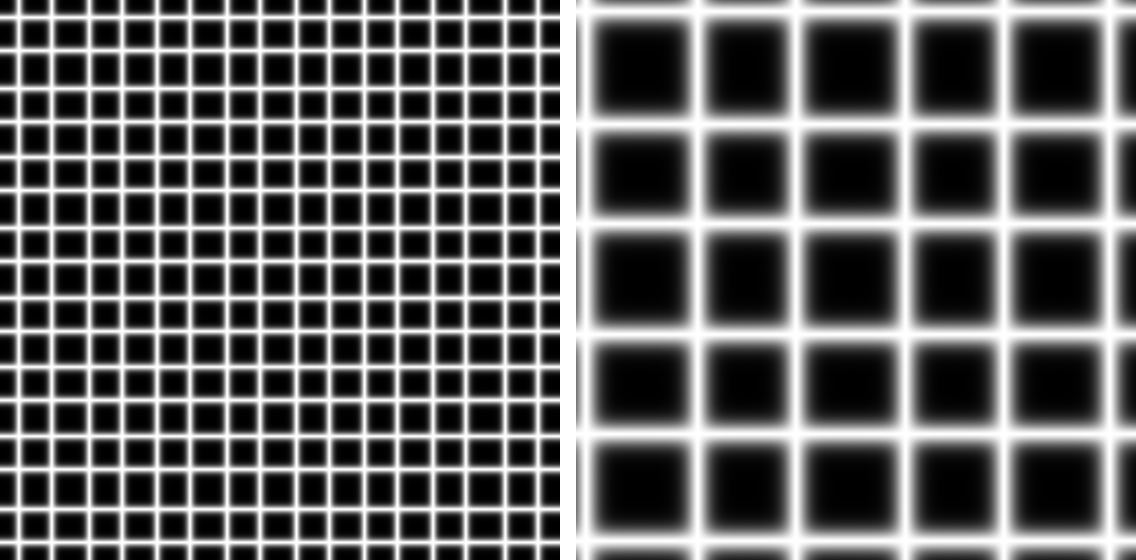
Left, the full canvas; right, a detail of the centre.
Reproduce this pattern procedurally as a three.js fragment shader.

```glsl
// Soft white grid on black: 16 lines across and 16 down, unevenly spaced.
// Lines come in pairs (short gap, long gap) and each pair drifts a little;
// every line glows with a smooth falloff, and both directions are screened.

varying vec2 vUv;

const float CELLS = 16.0;         // average cells along each side
const int PAIRS = 8;              // line pairs along each side
const float FIRST_LINE = 0.542;   // lengths below are in average cells
const float PAIR_PITCH = 1.980;
const float SHORT_GAP = 0.9375;
const float FALLOFF = 28.5;       // higher gives thinner lines
const float ROW_STRETCH = 1.0112; // rows are spread slightly wider
const float ROW_SHIFT = 0.048;
const float TAU = 6.2831853;

// Small irregular displacement of a pair, as a sum of harmonics.
float pairDrift(float pair) {
  float phase = TAU * pair / float(PAIRS);
  return 0.0190 * sin(phase + 0.668)
       + 0.0198 * sin(2.0 * phase + 2.093)
       + 0.0174 * sin(3.0 * phase - 1.794)
       - 0.0125 * cos(4.0 * phase);
}

// Distance from a coordinate to the nearest grid line.
float lineDistance(float coord) {
  float nearest = CELLS;
  for (int i = 0; i < PAIRS; i++) {
    float pair = float(i);
    float start = FIRST_LINE + PAIR_PITCH * pair + pairDrift(pair);
    float offset = coord - start;
    nearest = min(nearest, min(abs(offset), abs(offset - SHORT_GAP)));
  }
  return nearest;
}

// Brightness around a line: a rounded core with a soft tail.
float lineGlow(float dist) {
  return exp(-FALLOFF * pow(max(dist, 0.0001), 1.5));
}

float screenBlend(float a, float b) {
  return 1.0 - (1.0 - a) * (1.0 - b);
}

void main() {
  // Columns run from the left, rows from the top.
  float column = vUv.x * CELLS;
  float row = ((1.0 - vUv.y) * CELLS + ROW_SHIFT) / ROW_STRETCH;

  float light = screenBlend(lineGlow(lineDistance(column)),
                            lineGlow(lineDistance(row)));
  gl_FragColor = vec4(vec3(light), 1.0);
}
```
